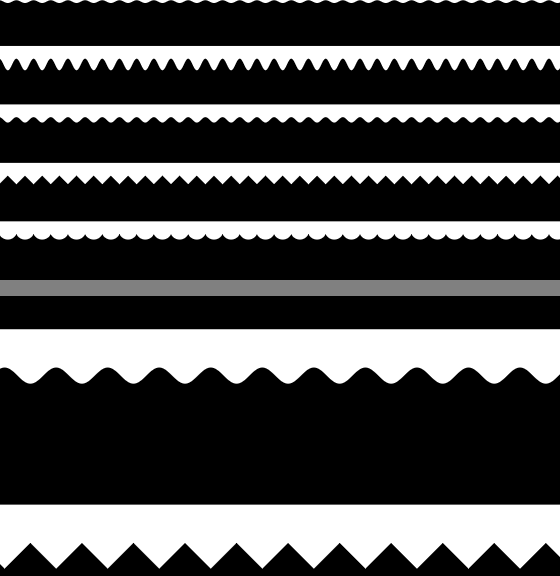
Top: the whole. Bottom: its middle third, enlarged.
A Shadertoy shader for this pattern:

```glsl
const float PERIOD = 0.06136; // width of one tooth, in canvas heights
const float PITCH = 0.2088;   // spacing of the bands

float wave(float u, float depth) {
    return depth * (0.5 - 0.5 * cos(6.2831853 * u));
}

float zigzag(float u) {
    return PERIOD * abs(fract(u) - 0.5);
}

// Circular arcs that meet in upward cusps
float scallop(float u) {
    float x = PERIOD * (fract(u) - 0.5);
    return sqrt(0.00115 - x * x) - 0.0144;
}

// Depth of a band's lower edge below its straight top
float lowerEdge(float x, int band) {
    float u = (x + 0.0028) / PERIOD;
    float trim;
    if (band == 0) trim = wave(u, 0.0098);
    else if (band == 1) trim = wave(u, 0.0412);
    else if (band == 2) trim = wave(u, 0.0192);
    else if (band == 3) trim = zigzag(u);
    else trim = scallop(u);
    return 0.0456 + trim;
}

void mainImage(out vec4 fragColor, in vec2 fragCoord) {
    float pixel = 1.0 / iResolution.y;
    float x = fragCoord.x * pixel;
    float fromTop = 1.0 - fragCoord.y * pixel + 0.0447;

    // Start each cell a little early so the straight edge can be smoothed
    float band = clamp(floor(fromTop / PITCH + 0.05), 0.0, 4.0);
    float y = fromTop - band * PITCH;

    // Scale the vertical gap by the slope to get edge distance
    int kind = int(band);
    float rise = lowerEdge(x + 0.5 * pixel, kind) - lowerEdge(x - 0.5 * pixel, kind);
    float slope = rise / pixel;
    float edgeDistance = (lowerEdge(x, kind) - y) / sqrt(1.0 + slope * slope);

    float top = clamp(y / pixel + 0.5, 0.0, 1.0);
    float bottom = clamp(edgeDistance / pixel + 0.5, 0.0, 1.0);
    fragColor = vec4(vec3(top * bottom), 1.0);
}
```
